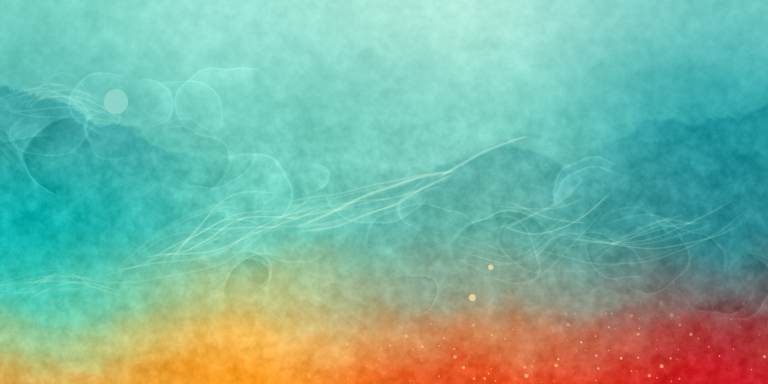
A WebGL 2 fragment shader for this background:

```glsl
#version 300 es
precision highp float;

uniform vec2 u_resolution;
out vec4 outColor;

const float PI = 3.14159;

vec2 hash22(vec2 p) {
  vec3 h = fract(p.xyx * vec3(.1031, .1030, .0973));
  h += dot(h, h.yzx + 33.33);
  return fract((h.xx + h.yz) * h.zy);
}

float corner(vec2 cell, vec2 offset) {
  float angle = 2. * PI * hash22(cell).x;
  return dot(vec2(cos(angle), sin(angle)), offset);
}

// Gradient noise
float noise(vec2 p) {
  vec2 i = floor(p), f = fract(p), e = vec2(1, 0);
  vec2 w = f * f * f * (f * (f * 6. - 15.) + 10.);
  float low = mix(corner(i, f), corner(i + e, f - e), w.x);
  float high = mix(corner(i + e.yx, f - e.yx), corner(i + 1., f - 1.), w.x);
  return mix(low, high, w.y);
}

vec2 noise2(vec2 p) {
  return vec2(noise(p), noise(p + 20.));
}

float fbm(vec2 p) {
  float sum = 0., gain = .6;
  for (int i = 0; i < 5; i++) {
    sum += gain * noise(p);
    p = mat2(1.6, 1.2, -1.2, 1.6) * p + 17.;
    gain *= .6;
  }
  return sum;
}

// Vertical colour ramp, bottom to top
vec3 ramp(float y, vec3 a, vec3 b, vec3 c, vec3 d, vec3 e, vec3 f) {
  vec3 col = mix(a, b, smoothstep(0., .12, y));
  col = mix(col, c, smoothstep(.1, .25, y));
  col = mix(col, d, smoothstep(.22, .42, y));
  col = mix(col, e, smoothstep(.42, .7, y));
  return mix(col, f, smoothstep(.66, 1., y));
}

// Crisp crest that dissolves into mist below
float hill(float y, float crest, float depth) {
  float d = crest - y;
  return smoothstep(-.006, .01, d) * exp(-max(d, 0.) / depth);
}

float disc(vec2 p, vec2 center, float radius) {
  return 1. - smoothstep(radius - .002, radius + .002, length(p - center));
}

// Bowed thread between two points
float strand(vec2 p, vec2 a, vec2 b, float bow, float width) {
  float run = b.x - a.x, s = (p.x - a.x) / run;
  float y = mix(a.y, b.y, s) + bow * sin(PI * s);
  float slope = (b.y - a.y + bow * PI * cos(PI * s)) / run;
  float d = abs(p.y - y) / sqrt(1. + slope * slope);
  float ends = smoothstep(0., .12, s) * (1. - smoothstep(.88, 1., s));
  return ends * (exp(-d * d / (width * width)) + .08 * exp(-d / .01));
}

// Crossing threads gathered around a line
float tangle(vec2 p, vec2 a, vec2 b, float bow, float spread, float seed) {
  float light = 0.;
  for (int i = 0; i < 12; i++) {
    vec2 r = hash22(vec2(i + 3, seed)), k = hash22(vec2(seed, i + 29)) - .5;
    vec2 from = mix(a, b, .4 * r.x) + vec2(0, spread * k.x);
    vec2 to = mix(a, b, .6 + .4 * r.y) + vec2(0, spread * k.y);
    float bend = bow + .8 * spread * (r.x - r.y);
    light += mix(.15, .6, r.y * (r.x + .3)) * strand(p, from, to, bend, .0024);
  }
  return light;
}

// Overlapping translucent petals with broken lit rims
float petals(vec2 p, vec2 low, vec2 high, float seed) {
  float light = 0.;
  for (int i = 0; i < 24; i++) {
    vec2 r = hash22(vec2(i + 11, seed)), q = p - mix(low, high, r);
    float d = length(q * vec2(.8, 1.1)) - mix(.04, .12, fract(r.x * 7. + r.y));
    float lit = smoothstep(-.02, .07, dot(q, cos(r.x * 40. - vec2(0, PI / 2.))));
    float fill = (1. - smoothstep(-.003, .003, d)) * exp(d / .05);
    light += lit * (.16 * (r.y - .55) * fill + .06 * exp(-d * d / 8e-6));
  }
  return light;
}

float speckles(vec2 p, float scale) {
  vec2 cell = floor(p * scale), r = hash22(cell + 41.);
  vec2 center = (cell + .15 + .7 * r) / scale;
  return step(.74, hash22(cell.yx + 9.).x) * disc(p, center, mix(.001, .007, r.x * r.y));
}

void main() {
  vec2 p = gl_FragCoord.xy / u_resolution * vec2(2, 1);
  float cloud = fbm(p * 3.), grain = fbm(p * 13. + 5.), fine = fbm(p * 38. + 9.);
  vec2 q = p + .018 * noise2(p * 6.);
  vec2 torn = q + .02 * noise2(p * 11. + 4.) + .006 * grain;

  // Four colour columns blended across the width
  float y = p.y + .08 * cloud * (1. - .7 * p.y) + .025 * grain;
  vec3 col = ramp(y, vec3(.88, .68, .32), vec3(.64, .78, .54), vec3(.27, .8, .71), vec3(.04, .71, .69), vec3(.34, .73, .7), vec3(.46, .83, .77));
  vec3 amber = ramp(y, vec3(1, .63, .15), vec3(.97, .73, .32), vec3(.74, .79, .54), vec3(.4, .8, .73), vec3(.45, .81, .75), vec3(.6, .89, .83));
  vec3 coral = ramp(y, vec3(.91, .33, .14), vec3(.84, .53, .33), vec3(.59, .65, .55), vec3(.42, .73, .67), vec3(.5, .83, .77), vec3(.69, .92, .86));
  vec3 crimson = ramp(y, vec3(.82, .09, .13), vec3(.73, .18, .19), vec3(.49, .42, .42), vec3(.17, .54, .57), vec3(.17, .64, .66), vec3(.41, .77, .75));
  col = mix(col, amber, smoothstep(.05, .65, p.x));
  col = mix(col, coral, smoothstep(.6, 1.2, p.x));
  col = mix(col, crimson, smoothstep(1.2, 1.95, p.x));

  // Misty ridges
  float rough = .06 * noise(vec2(p.x * 5., 2)) + .05 * grain;
  float left = hill(p.y, .78 - .37 * p.x + rough, .2) * (1. - smoothstep(.2, .7, p.x));
  float middle = hill(p.y, .635 - .42 * abs(p.x - 1.32) + .4 * rough, .13) * smoothstep(.75, 1.2, p.x);
  float right = hill(p.y, .22 + .26 * p.x + rough, .2) * smoothstep(1.35, 1.9, p.x);
  col = mix(col, vec3(.08, .52, .56), .5 * left);
  col = mix(col, vec3(.2, .58, .59), .42 * middle);
  col = mix(col, vec3(.03, .48, .54), .5 * right);

  // Petals and mottled paper
  col += .85 * petals(torn, vec2(.6, .22), vec2(2, .54), 7.);
  col += .7 * petals(torn, vec2(-.05, .56), vec2(.6, .74), 23.);
  float calm = mix(1., .5, smoothstep(.5, .8, p.y));
  col += .04 * cloud + calm * (.11 * grain + .09 * fine);

  // Pale threads
  float threads = tangle(q, vec2(.22, .28), vec2(.85, .47), .02, .14, 2.)
    + .6 * tangle(q, vec2(.42, .38), vec2(1.2, .53), -.01, .07, 5.)
    + .7 * tangle(q, vec2(1.15, .36), vec2(1.62, .5), -.05, .14, 8.)
    + .6 * tangle(q, vec2(1.36, .34), vec2(1.96, .44), -.01, .12, 12.)
    + .5 * tangle(q, vec2(-.1, .21), vec2(.36, .26), .02, .07, 15.)
    + .5 * tangle(q, vec2(-.05, .75), vec2(.34, .71), .03, .07, 19.);
  threads += .8 * strand(q, vec2(.76, .4), vec2(1.2, .56), .02, .0035)
    + .6 * strand(q, vec2(.76, .39), vec2(1.2, .56), -.025, .003)
    + .7 * strand(q, vec2(1.13, .53), vec2(1.38, .645), .015, .003);
  col = mix(col, vec3(.72, .93, .83), min(.75 * threads, .8));

  // Pale disc and warm sparks
  col = mix(col, vec3(.58, .85, .8), .8 * disc(p, vec2(.302, .735), .032));
  float sparks = speckles(p, 13.) + .7 * speckles(p + 3., 37.);
  sparks *= smoothstep(.5, 1.4, p.x) * (1. - smoothstep(.08, .26, p.y));
  sparks += disc(p, vec2(1.23, .225), .009) + disc(p, vec2(1.278, .304), .007);
  col = mix(col, vec3(.98, .86, .62), .85 * min(sparks, 1.));

  outColor = vec4(clamp(col, 0., 1.), 1);
}
```
